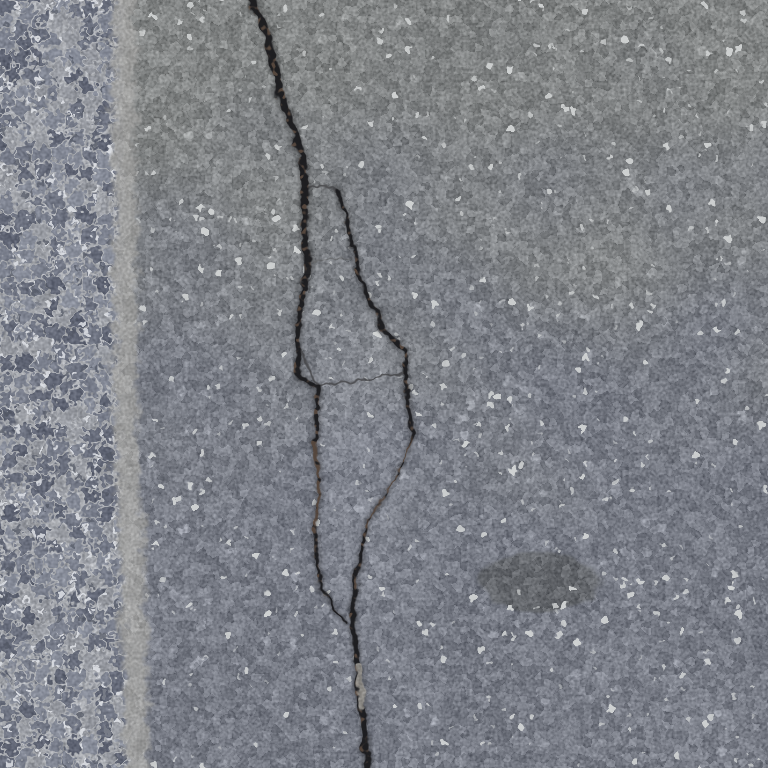
Reproduce this texture procedurally as a Shadertoy shader.

```glsl
const vec2 MAIN_CRACK[15] = vec2[15](
    vec2(.328, 1.), vec2(.349, .951), vec2(.368, .870), vec2(.393, .798), vec2(.398, .759),
    vec2(.395, .701), vec2(.401, .655), vec2(.388, .583), vec2(.388, .512), vec2(.414, .495),
    vec2(.411, .427), vec2(.415, .362), vec2(.410, .310), vec2(.418, .232), vec2(.449, .190));
const vec2 SIDE_CRACK[15] = vec2[15](
    vec2(.440, .753), vec2(.456, .694), vec2(.471, .629), vec2(.501, .570), vec2(.527, .544),
    vec2(.530, .479), vec2(.538, .434), vec2(.521, .388), vec2(.479, .323), vec2(.466, .258),
    vec2(.458, .193), vec2(.465, .141), vec2(.471, .076), vec2(.479, 0.), vec2(.481, -.03));

vec2 hash2(vec2 p) {
    vec3 q = fract(p.xyx * vec3(.1031, .1030, .0973));
    q += dot(q, q.yzx + 33.33);
    return fract((q.xx + q.yz) * q.zy);
}

float gradientNoise(vec2 p) {
    vec2 i = floor(p), f = fract(p), u = f * f * (3. - 2. * f), e = vec2(0, 1);
    float a = dot(hash2(i) * 2. - 1., f);
    float b = dot(hash2(i + e.yx) * 2. - 1., f - e.yx);
    float c = dot(hash2(i + e) * 2. - 1., f - e);
    float d = dot(hash2(i + 1.) * 2. - 1., f - 1.);
    return mix(mix(a, b, u.x), mix(c, d, u.x), u.y);
}

// Cellular stones: centre distance, gap to the next stone, two random values
vec4 stones(vec2 p) {
    vec2 base = floor(p), id = base;
    float nearest = 9., second = 9.;
    for (int y = -1; y <= 1; y++)
    for (int x = -1; x <= 1; x++) {
        vec2 cell = base + vec2(x, y);
        float d = length(cell + .1 + .8 * hash2(cell) - p);
        if (d < nearest) { second = nearest; nearest = d; id = cell; }
        else second = min(second, d);
    }
    return vec4(nearest, second - nearest, hash2(id + 71.3));
}

float segment(vec2 p, vec2 a, vec2 b) {
    vec2 v = b - a;
    return length(p - a - v * clamp(dot(p - a, v) / dot(v, v), 0., 1.));
}

float polyline(vec2 p, vec2 points[15]) {
    float d = 9.;
    for (int i = 0; i < 14; i++) d = min(d, segment(p, points[i], points[i + 1]));
    return d;
}

void mainImage(out vec4 fragColor, in vec2 fragCoord) {
    vec2 p = fragCoord / iResolution.xy;
    float px = 1. / iResolution.y;
    float broad = gradientNoise(p * 7.), rough = gradientNoise(p * 55.);
    float fine = gradientNoise(p * 150.), grit = gradientNoise(p * 270. + 9.);
    vec2 bend = vec2(fine, gradientNoise(p * 150. + 40.));

    // Worn asphalt with mixed stones
    vec4 grain = stones(p * 105. + bend * .5);
    vec4 pebble = stones(p * 54. + bend * .45 + 17.);
    vec4 fleck = stones(p * 82. + bend * .6 + 53.);
    vec3 color = mix(vec3(.475, .49, .53), vec3(.51, .52, .52), smoothstep(.3, 1., p.y + broad * .3));
    color += (grain.z - .5) * .12 + grit * .16 + fine * .07 + broad * .02;
    color -= .035 * (1. - smoothstep(.0, .15, grain.y));
    color += .13 * step(.85, pebble.w) * (1. - smoothstep(.22, .4, pebble.x)) * (pebble.z - .15);

    // Paler block between the cracks and a dark oval stain
    float block = length((p - vec2(.467, .40)) / vec2(.065, .21));
    color += .03 * (1. - smoothstep(.75, 1.05, block + rough * .2));
    float stain = length((p - vec2(.703, .242)) / vec2(.082, .041)) + rough * .16;
    color = mix(color, color * .82 + vec3(.015, .014, .0), 1. - smoothstep(.88, 1.02, stain));

    float speck = step(.89, fleck.z) * (1. - smoothstep(.0, .13, fleck.x - .08 - .24 * fleck.w * fleck.w));
    color = mix(color, vec3(.83, .84, .84), speck * (.45 + .5 * fleck.w));

    // Coarse stones set in pale paint along the left
    vec4 coarse = stones(p * 47. + bend * .75 + rough * .3);
    vec4 chip = stones(p * vec2(100., 85.) + bend * 1.2 + 8.);
    vec3 paint = vec3(.66, .67, .69) + rough * .12 + grit * .2;
    vec3 stone = mix(vec3(.36, .38, .44), vec3(.54, .56, .61), coarse.z) + grit * .13 + fine * .1;
    stone = mix(stone, paint * .94, .75 * step(.8, coarse.w));
    vec3 verge = mix(paint, stone, smoothstep(.06, .24, coarse.y + fine * .1));
    verge = mix(verge, vec3(.88, .89, .91), step(.84, chip.z) * (1. - smoothstep(.18, .38, chip.x)) * .85);
    verge = mix(verge, vec3(.32, .34, .39), step(.91, chip.w) * (1. - smoothstep(.2, .4, chip.x)) * .7);
    float seam = mix(.178, .162, smoothstep(.0, .6, p.y)) + .008 * gradientNoise(vec2(2., p.y * 9.));
    color = mix(color, verge, 1. - smoothstep(-.008, .004, p.x - seam + rough * .012));

    // Ragged mortar seam
    float ridge = abs(p.x - seam) + rough * .016 + fine * .009;
    vec3 mortar = vec3(.635, .635, .63) + grit * .13 + rough * .07 + (grain.z - .5) * .06;
    color = mix(color, mortar, .88 * (1. - smoothstep(.009, .022, ridge)));

    // Jagged main crack, side crack and hairline links
    vec2 q = p + .007 * vec2(rough, gradientNoise(p * 60. + 21.)) + .0035 * bend;
    float mainDist = polyline(q, MAIN_CRACK), sideDist = polyline(q, SIDE_CRACK);
    float links = min(segment(q, vec2(.398, .755), vec2(.440, .753)),
                      segment(q, vec2(.414, .496), vec2(.468, .506)));
    links = min(links, segment(q, vec2(.468, .506), vec2(.528, .514)));
    links = min(links, segment(q, vec2(.390, .545), vec2(.414, .496)));
    float faint = segment(q, vec2(.402, .659), vec2(.456, .664));
    float mainWidth = mix(.0016, .0047, smoothstep(.15, .9, p.y)) * (1. + rough * .7);
    float filled = smoothstep(.44, .41, p.y) * smoothstep(.29, .33, p.y);
    float sideWidth = mix(.0041, .0025, smoothstep(.0, .3, p.y)) * (1. + rough * .7) * (1. - .6 * filled);
    float gap = min(mainDist - mainWidth, sideDist - sideWidth);
    color *= 1. - .22 * (1. - smoothstep(.0, .007, gap));
    color = mix(color, vec3(.25, .25, .26), .75 * (1. - smoothstep(.0002, .0012 + px, links)));
    color = mix(color, vec3(.34), .45 * (1. - smoothstep(.0, .001 + px, faint)));
    vec3 depth = mix(vec3(.10, .10, .11), vec3(.33, .27, .23), smoothstep(.05, .35, fine + .4 * filled));
    color = mix(color, depth, .94 * (1. - smoothstep(-px, px, gap)));

    // Pale broken stone wedged in the lower crack
    float wedge = segment(q, vec2(.467, .135), vec2(.472, .080)) - .0035;
    color = mix(color, vec3(.60, .59, .57) + grit * .2, .85 * (1. - smoothstep(-px, px, wedge)));

    fragColor = vec4(clamp(color, 0., 1.), 1.);
}
```
